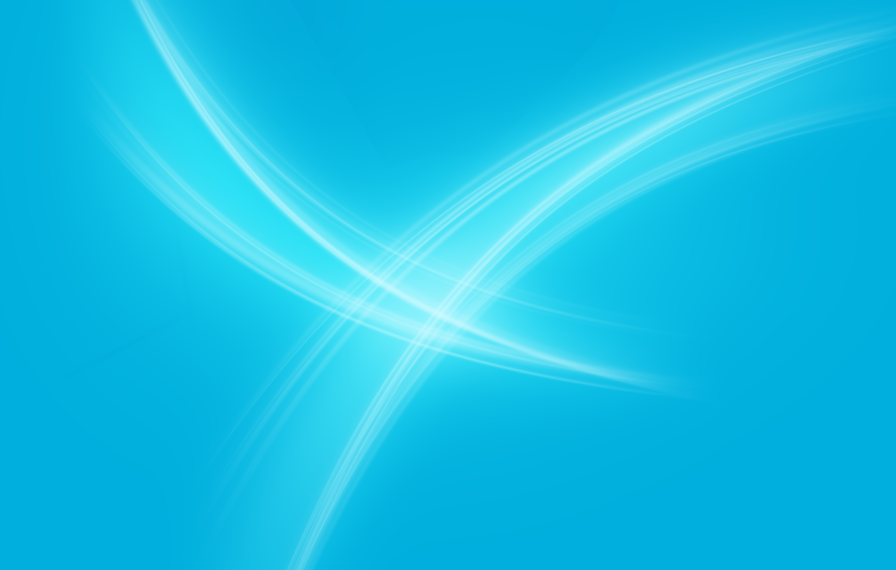
Reproduce this background procedurally as a Shadertoy shader.

```glsl
// Two fans of glowing light strands crossing over a soft cyan-blue backdrop.

const vec3 BASE = vec3(0.0, 0.685, 0.865);
const vec3 DEEP = vec3(0.0, 0.62, 0.83);
const vec3 CYAN = vec3(0.17, 0.91, 0.975);
const vec3 PALE = vec3(0.84, 0.98, 1.0);

float hash(float n) { return fract(sin(n * 127.1) * 4375.85); }

float blob(vec2 p, vec2 centre, vec2 radius) {
    vec2 q = (p - centre) / radius;
    return exp(-dot(q, q));
}

// Rises over in.x..in.y, falls over out.x..out.y
float span(float x, vec2 rise, vec2 fall) {
    return smoothstep(rise.x, rise.y, x) * (1.0 - smoothstep(fall.x, fall.y, x));
}

// Position across a ribbon (0 low edge, 1 high edge) and its true thickness.
// Each edge is y = e.x + e.y * exp(-e.z * x).
vec2 ribbon(vec2 p, vec3 low, vec3 high) {
    float a = low.y * exp(-low.z * p.x);
    float b = high.y * exp(-high.z * p.x);
    float thickness = high.x + b - low.x - a;
    float across = (p.y - low.x - a) / thickness;
    float slope = mix(low.z * a, high.z * b, clamp(across, 0.0, 1.0));
    return vec2(across, thickness * inversesqrt(1.0 + slope * slope));
}

float bandGlow(float across, float centre, float width) {
    float q = (across - centre) / width;
    return exp(-q * q);
}

// Thin line with a haze trailing to one side
float strand(float d, float width) {
    float core = exp(-d * d / (width * width));
    float haze = exp(-abs(d) / (width * 5.0)) * smoothstep(-width, width, d);
    return core + 0.3 * haze;
}

// Scattered strands that drift across the ribbon along x
float bundle(vec2 rib, float x, float centre, float spread, float drift, float seed) {
    float sum = 0.0;
    for (int i = 0; i < 8; i++) {
        float place = hash(seed + float(i));
        float soft = hash(seed + float(i) + 31.7);
        float turn = drift + 0.25 * (soft - 0.5);
        float c = centre + spread * (place - 0.5) + turn * (x - 0.8);
        float width = mix(0.0016, 0.009, soft * soft);
        sum += mix(0.34, 0.15, soft) * strand((rib.x - c) * rib.y, width);
    }
    return sum;
}

float crease(vec2 p, vec2 a, vec2 b, float width) {
    vec2 ab = b - a;
    float h = clamp(dot(p - a, ab) / dot(ab, ab), 0.0, 1.0);
    float d = length(p - a - h * ab) / width;
    return exp(-d * d) * 4.0 * h * (1.0 - h);
}

// Signed depth inside the faint fold hanging from the top edge
float foldDepth(vec2 p) {
    float drop = max(1.0 - p.y, 0.0);
    float left = p.x - 0.51 - 0.57 * drop;
    float right = 1.09 - 0.25 * pow(drop / 0.273, 1.3) - p.x;
    float arch = p.x - 0.79;
    float bottom = p.y - 0.73 + 2.2 * arch * arch;
    return min(min(left, right), bottom);
}

void mainImage(out vec4 fragColor, in vec2 fragCoord) {
    // Height is one unit; width is stretched to a fixed span
    vec2 p = fragCoord / iResolution.xy * vec2(1.574, 1.0);

    vec2 falling = ribbon(p, vec3(0.26, 0.764, 2.3), vec3(0.38, 1.281, 2.7));
    vec2 rising = ribbon(p, vec3(0.88, -3.21, 2.4), vec3(1.1, -1.656, 1.65));

    // Backdrop shading and folds
    float shade = 0.45 * blob(p, vec2(0.47, 0.98), vec2(0.14, 0.15));
    float depth = foldDepth(p);
    shade += 0.16 * smoothstep(-0.002, 0.003, depth) * exp(-max(depth, 0.0) * 14.0);
    shade += 0.22 * crease(p, vec2(0.1, 0.33), vec2(0.36, 0.465), 0.006);
    shade += 0.2 * crease(p, vec2(0.3, 0.65), vec2(0.345, 0.4), 0.005);
    vec3 color = mix(BASE, DEEP, shade);

    // Broad glows
    float fallGlow = bandGlow(falling.x, 0.4, 0.62)
        * span(p.x, vec2(0.05, 0.42), vec2(0.65, 1.3));
    float riseGlow = bandGlow(rising.x, 0.5, 0.62)
        * span(p.x, vec2(0.25, 0.8), vec2(1.0, 1.7));
    float halo = 0.45 * blob(p, vec2(0.74, 0.5), vec2(0.32, 0.24))
        + 0.2 * blob(p, vec2(1.1, 0.6), vec2(0.3, 0.22))
        + 0.3 * blob(p, vec2(0.3, 0.76), vec2(0.2, 0.3));
    float glow = 1.0 - (1.0 - 0.78 * fallGlow) * (1.0 - 0.72 * riseGlow) * (1.0 - halo);
    color = mix(color, CYAN, glow);

    // Light strands
    float fallLight = bundle(falling, p.x, 0.08, 0.28, 0.0, 3.0)
        + bundle(falling, p.x, 0.4, 0.3, -0.9, 17.0)
        + 0.3 * bundle(falling, p.x, 0.9, 0.3, 0.0, 43.0);
    float riseLight = bundle(rising, p.x, 0.88, 0.3, 0.0, 59.0)
        + bundle(rising, p.x, 0.28, 0.2, 0.7, 71.0)
        + 0.55 * bundle(rising, p.x, 0.06, 0.2, 0.0, 83.0);
    float light = fallLight * span(p.x, vec2(0.12, 0.36), vec2(0.65, 1.28))
        + riseLight * span(p.x, vec2(0.3, 0.85), vec2(1.1, 1.68));
    light += 0.4 * blob(p, vec2(0.76, 0.475), vec2(0.13, 0.1));
    light += 0.2 * riseGlow * bandGlow(rising.x, 0.55, 0.4);
    color = mix(color, PALE, 1.0 - exp(-light));

    fragColor = vec4(color, 1.0);
}
```
